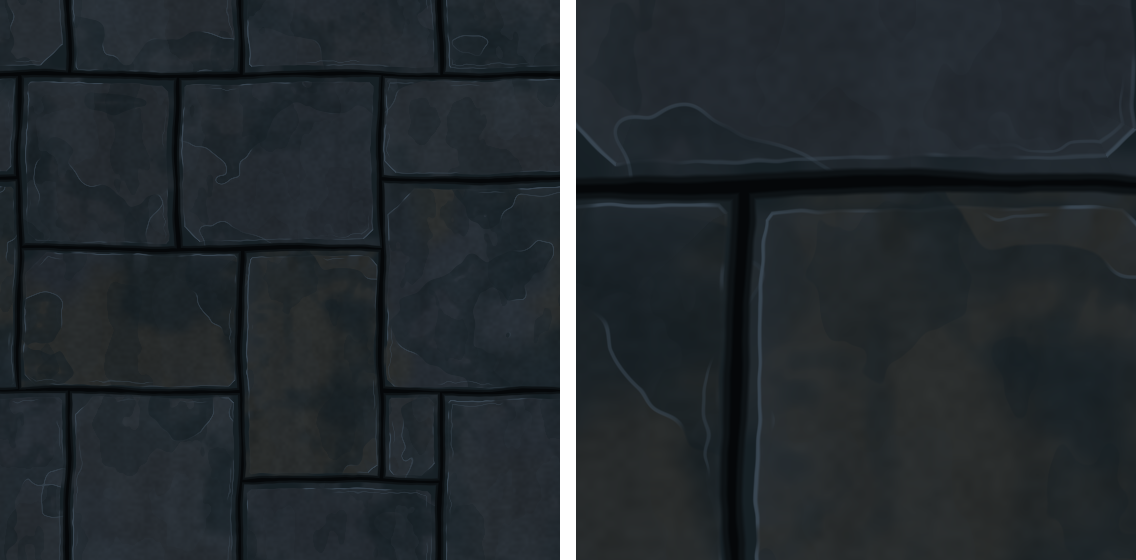
Left: the whole. Right: its middle third, enlarged.
This texture is drawn by a WebGL 1 fragment shader. Its source:

```glsl
precision highp float;

uniform vec2 u_resolution;

const vec3 SLATE = vec3(0.137, 0.161, 0.188);
const vec3 WARM = vec3(0.162, 0.173, 0.172);
const vec3 SHADE = vec3(0.086, 0.124, 0.145);
const vec3 PALE = vec3(0.160, 0.192, 0.222);
const vec3 RIM = vec3(0.235, 0.290, 0.340);
const vec3 GROOVE = vec3(0.050, 0.070, 0.082);
const vec3 CORE = vec3(0.018, 0.028, 0.036);

// Seams of the layout: vertical joints and horizontal beds
const float JOINT_A = 0.034;
const float JOINT_B = 0.122;
const float JOINT_C = 0.316;
const float JOINT_D = 0.430;
const float JOINT_E = 0.680;
const float JOINT_F = 0.786;
const float BED_LOW = 0.276;
const float BED_MID = 0.436;
const float BED_UPPER = 0.690;
const float BED_HIGH = 0.814;
const float BED_SHIFT = 0.134;

const float CORE_HALF = 0.0030;
const float GROOVE_HALF = 0.0068;
const float BEVEL = 0.0108;
const float CHIP_SIZE = 0.055;
const float ROUGHNESS = 0.005;
const float CRACK_HALF = 0.0012;
const float TAU = 6.28318;

float hash(vec2 p) {
  return fract(sin(dot(p, vec2(127.1, 311.7))) * 43758.5453);
}

float noise(vec2 p) {
  vec2 i = floor(p), f = fract(p);
  f = f * f * (3.0 - 2.0 * f);
  return mix(mix(hash(i), hash(i + vec2(1.0, 0.0)), f.x),
             mix(hash(i + vec2(0.0, 1.0)), hash(i + 1.0), f.x), f.y);
}

float fbm(vec2 p) {
  float sum = 0.0, amp = 0.55;
  for (int i = 0; i < 4; i++) {
    sum += amp * noise(p);
    p = p * 2.03 + 17.3;
    amp *= 0.45;
  }
  return sum;
}

// Signed distance to a level line of fbm, in canvas units
float levelLine(vec2 q, float scale, float level) {
  const float STEP = 0.002;
  float n = fbm(q * scale);
  vec2 slope = vec2(fbm((q + vec2(STEP, 0.0)) * scale), fbm((q + vec2(0.0, STEP)) * scale)) - n;
  return (n - level) / max(length(slope) / STEP, 0.8);
}

// Bounds (left, bottom, right, top) of the stone at p; unwraps p.x
vec4 stoneAt(inout vec2 p) {
  bool upper = p.y > BED_MID;
  float left = upper ? JOINT_A : JOINT_B;
  p.x += 1.0 - step(left, p.x);
  if (p.x > JOINT_D && p.x < JOINT_E && p.y > BED_LOW && p.y < BED_UPPER)
    return vec4(JOINT_D, BED_LOW, JOINT_E, BED_UPPER);
  if (upper) {
    if (p.x > JOINT_E) return p.y > BED_HIGH
      ? vec4(JOINT_E, BED_HIGH, 1.0 + left, 1.0)
      : vec4(JOINT_E, BED_MID, 1.0 + left, BED_HIGH);
    if (p.y < BED_UPPER) return vec4(left, BED_MID, JOINT_D, BED_UPPER);
    return p.x < JOINT_C ? vec4(left, BED_UPPER, JOINT_C, 1.0)
                         : vec4(JOINT_C, BED_UPPER, JOINT_E, 1.0);
  }
  if (p.x < JOINT_D) return vec4(left, 0.0, JOINT_D, BED_MID);
  if (p.x > JOINT_F) return vec4(JOINT_F, 0.0, 1.0 + left, BED_MID);
  return p.y < BED_LOW ? vec4(JOINT_D, 0.0, JOINT_F, BED_LOW)
                       : vec4(JOINT_E, BED_LOW, JOINT_F, BED_MID);
}

// Painted stone surface with patches, streaks and hairline cracks
vec3 stoneFace(vec2 q, float warmth, float tone) {
  float patchEdge = levelLine(q, 5.5, 0.50);
  float shade = fbm(q * 6.0 + 31.0);
  float flakes = fbm(q * vec2(13.0, 8.0) + 71.0);
  vec3 col = mix(SLATE, PALE, 0.8 * tone * smoothstep(0.35, 0.6, shade));
  col = mix(col, WARM, warmth * smoothstep(0.27, 0.42, fbm(q * 4.0 + 57.0)));
  col = mix(col, SHADE, 0.6 * smoothstep(-0.001, 0.001, patchEdge) * smoothstep(0.07, 0.0, patchEdge));
  col = mix(col, SHADE, 0.75 * smoothstep(0.54, 0.67, shade));
  col = mix(col, SHADE, 0.35 * smoothstep(0.585, 0.592, flakes));
  col = mix(col, PALE, 0.4 * smoothstep(0.39, 0.384, flakes) * (1.0 - 0.7 * warmth));
  // Brush streaks and grain
  float grain = 0.12 * noise(q * vec2(45.0, 6.0)) + 0.09 * noise(q * 75.0) + 0.09 * noise(q * 170.0);
  col *= 0.86 + grain;
  float crack = 1.0 - smoothstep(0.4, 1.4, abs(patchEdge) / CRACK_HALF);
  return mix(col, RIM, 0.6 * crack * smoothstep(0.55, 0.72, noise(q * 14.0 + 83.0)));
}

void main() {
  // Wavy seams that still wrap at the canvas edges
  vec2 uv = gl_FragCoord.xy / u_resolution;
  vec2 p = uv + 0.0025 * sin(TAU * (vec2(3.0, 2.0) * uv.yx + vec2(0.1, 0.6)))
              + 0.0007 * sin(TAU * (vec2(8.0, 7.0) * uv.yx + vec2(0.4, 0.2)));
  p = fract(p + vec2(0.0, BED_SHIFT));
  vec4 stone = stoneAt(p);
  vec2 id = stone.xy + stone.zw;
  vec2 q = p + 20.0 * vec2(hash(id), hash(id + 5.0));

  // Distance to the joint, then to the chipped edge of the face
  vec2 toLow = p - stone.xy, toHigh = stone.zw - p;
  vec2 gap = min(toLow, toHigh), side = step(toHigh, toLow);
  float rough = ROUGHNESS * (0.6 * noise(q * 30.0) + 0.4 * noise(q * 85.0) - 0.5);
  float joint = min(gap.x, gap.y) + 0.004 * (noise(q * 14.0) - 0.4) + 0.5 * rough;
  vec2 inset = BEVEL * (0.75 + 0.75 * vec2(hash(id + vec2(side.x, 3.0)), hash(id + vec2(7.0, side.y))));
  vec2 inner = gap - inset;
  float cut = 0.004 + CHIP_SIZE * pow(hash(id + side * 2.7 + 11.0), 4.0);
  float chip = (inner.x + inner.y - cut) * 0.707;
  float straight = min(inner.x, inner.y);
  float face = min(straight, chip) + rough;

  // Face, darker bevel and worn highlights
  float warmth = 0.2 + 0.8 * (1.0 - smoothstep(0.12, 0.22, abs(0.5 * id.y - 0.55)));
  float tone = hash(id + 9.0);
  vec3 surface = stoneFace(q, warmth, tone) * (0.95 + 0.1 * tone);
  float wear = smoothstep(0.45, 0.62, 0.6 * noise(q * 13.0 + 40.0) + 0.4 * noise(q * 55.0));
  float lit = inner.y < inner.x ? side.y : 1.0 - side.x;
  lit = chip < straight ? 1.0 : mix(0.5, 1.0, lit);
  surface = mix(surface, PALE, 0.6 * lit * wear * exp(-40.0 * max(face, 0.0)));
  vec3 bevel = mix(SHADE, surface, 0.7 * smoothstep(0.3, 0.7, noise(q * 28.0)));
  vec3 col = mix(bevel, surface, smoothstep(-0.001, 0.001, face));
  float rim = smoothstep(-0.0012, 0.0, face) * (1.0 - smoothstep(0.0008, 0.0024, face));
  col = mix(col, RIM, rim * lit * (0.06 + 0.8 * wear));
  // Second, fainter stroke on the inside of worn edges
  float inside = 1.0 - smoothstep(0.0004, 0.0016, abs(face + 1.6 * rough - 0.0065));
  col = mix(col, RIM, 0.4 * inside * smoothstep(0.62, 0.74, noise(q * 17.0 + 7.0)));

  // Recessed groove
  col = mix(GROOVE, col, smoothstep(GROOVE_HALF - 0.0015, GROOVE_HALF + 0.0015, joint));
  col = mix(CORE, col, smoothstep(CORE_HALF - 0.0012, CORE_HALF + 0.0012, joint));
  gl_FragColor = vec4(col, 1.0);
}
```
